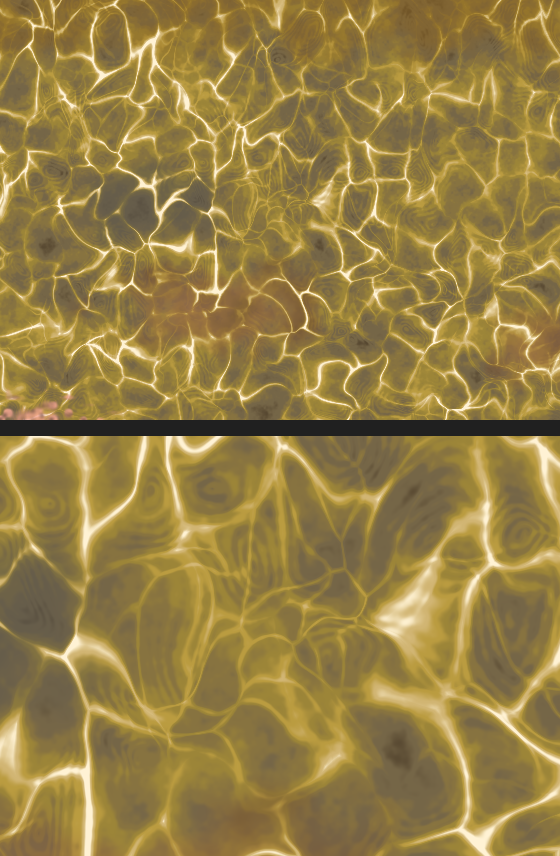
Top: the whole. Bottom: its middle third, enlarged.
A WebGL 1 fragment shader for this texture:

```glsl
precision highp float;

uniform vec2 u_resolution;

const vec3 SHADOW = vec3(0.34, 0.28, 0.19);
const vec3 SILT   = vec3(0.46, 0.40, 0.28);
const vec3 OLIVE  = vec3(0.53, 0.45, 0.25);
const vec3 MOSS   = vec3(0.61, 0.52, 0.22);
const vec3 GOLD   = vec3(0.73, 0.61, 0.25);
const vec3 CREAM  = vec3(0.82, 0.71, 0.45);
const vec3 GLINT  = vec3(1.00, 0.95, 0.83);
const vec3 RUST   = vec3(0.53, 0.36, 0.23);
const vec3 AMBER  = vec3(0.55, 0.39, 0.12);
const vec3 SLATE  = vec3(0.36, 0.34, 0.30);
const vec3 PINK   = vec3(0.78, 0.53, 0.47);

float hash(vec2 p) {
  vec3 q = fract(p.xyx * 0.1031);
  q += dot(q, q.yzx + 33.33);
  return fract((q.x + q.y) * q.z);
}

vec2 hash2(vec2 p) {
  return vec2(hash(p), hash(p + 71.7));
}

float noise(vec2 p) {
  vec2 i = floor(p);
  vec2 f = fract(p);
  f = f * f * (3.0 - 2.0 * f);
  float low = mix(hash(i), hash(i + vec2(1.0, 0.0)), f.x);
  float high = mix(hash(i + vec2(0.0, 1.0)), hash(i + 1.0), f.x);
  return mix(low, high, f.y);
}

float fbm(vec2 p) {
  float sum = 0.0;
  float amp = 0.53;
  for (int i = 0; i < 4; i++) {
    sum += amp * noise(p);
    p = mat2(1.6, 1.2, -1.2, 1.6) * p + 17.3;
    amp *= 0.5;
  }
  return sum;
}

vec2 warp(vec2 p, float amount) {
  return p + amount * (vec2(noise(p), noise(p + 43.1)) - 0.5);
}

// Distances to the three nearest cell centres, in rising order
vec3 cells(vec2 p) {
  vec2 home = floor(p);
  vec3 near = vec3(9.0);
  for (int y = -2; y <= 2; y++) {
    for (int x = -2; x <= 2; x++) {
      vec2 cell = home + vec2(float(x), float(y));
      float d = length(cell + hash2(cell) - p);
      if (d < near.x) near = vec3(d, near.xy);
      else if (d < near.y) near = vec3(near.x, d, near.y);
      else near.z = min(near.z, d);
    }
  }
  return near;
}

// Ragged blotch, 1 at its centre and 0 outside
float blotch(vec2 p, vec2 centre, vec2 size, float rough) {
  float d = length((p - centre) / size) + 1.6 * (rough - 0.5);
  return 1.0 - smoothstep(0.45, 1.15, d);
}

vec3 waterRamp(float t) {
  vec3 c = mix(SHADOW, SILT, smoothstep(-0.20, -0.02, t));
  c = mix(c, OLIVE, smoothstep(0.00, 0.10, t));
  c = mix(c, MOSS, smoothstep(0.11, 0.22, t));
  c = mix(c, GOLD, smoothstep(0.23, 0.36, t));
  c = mix(c, CREAM, smoothstep(0.37, 0.56, t));
  return mix(c, GLINT, smoothstep(0.56, 0.84, t));
}

void main() {
  vec2 p = gl_FragCoord.xy / u_resolution.y;
  float rough = fbm(p * 11.0 + 5.0);
  float calm = smoothstep(0.9, 1.8, p.x + p.y * 0.8);

  // Wavy surface, with tighter waves towards the bottom
  vec2 surface = vec2(p.x, p.y - 0.15 * p.y * p.y) * 13.5;
  surface = warp(warp(surface, 0.9), 0.0);
  surface += 0.22 * (vec2(noise(surface * 2.7), noise(surface * 2.7 + 9.0)) - 0.5);
  vec3 wide = cells(surface);
  vec3 fine = cells(warp(surface * 1.7 + 31.0, 0.8));

  // Caustic net: soft halo, thin threads and bright knots
  float edge = wide.y - wide.x;
  float fineEdge = fine.y - fine.x;
  float focus = smoothstep(0.22, 0.78, noise(surface * 1.3 + 60.0));
  float fineFocus = smoothstep(0.45, 0.85, noise(surface * 0.9 + 90.0));
  float halo = exp(-edge * 4.5) * (0.55 + 0.6 * focus);
  float thread = exp(-edge * edge * 170.0) * focus;
  float fineThread = exp(-fineEdge * fineEdge * 90.0) * fineFocus;
  float knot = exp(-(wide.z - wide.x) * 9.0) * smoothstep(0.3, 0.7, noise(surface * 2.0));

  // Fine rings and grain on the water
  float ringPhase = wide.x * 48.0 + 16.0 * noise(surface * 1.4 + 20.0);
  float rings = sin(ringPhase) * smoothstep(0.35, 0.75, noise(surface * 1.1 + 7.0));
  float grain = noise(p * 170.0) - 0.5;

  float tone = 0.50 * (fbm(p * vec2(8.0, 10.0)) - 0.5) + 0.30 * (fbm(p * 38.0) - 0.5);
  tone += 0.32 * halo + 0.03 + 0.045 * rings + 0.06 * grain;
  float sparkle = 0.36 * thread + 0.20 * fineThread + 0.50 * knot;
  tone += sparkle * mix(1.0, 0.55, calm);
  vec3 color = waterRamp(tone);

  // Stones and stained ground below, fading under the bright net
  float under = 1.0 - smoothstep(0.25, 0.55, tone);
  float rust = blotch(p, vec2(0.50, 0.26), vec2(0.26, 0.11), rough);
  rust = max(rust, blotch(p, vec2(1.29, 0.17), vec2(0.14, 0.10), rough));
  float slate = blotch(p, vec2(0.38, 0.51), vec2(0.16, 0.09), rough);
  float amber = smoothstep(0.80, 1.02, p.y + 0.3 * (rough - 0.5));
  color = mix(color, RUST * (0.65 + 0.8 * rough), 0.6 * rust * under);
  color = mix(color, SLATE, 0.6 * slate * under);
  color = mix(color, AMBER, 0.5 * amber * under);

  // Pale leaves in the lower corner
  float leaves = blotch(p, vec2(0.08, 0.0), vec2(0.13, 0.05), noise(p * 55.0));
  color = mix(color, PINK * (0.7 + 0.6 * noise(p * 90.0)), 0.8 * leaves);

  gl_FragColor = vec4(clamp(color, 0.0, 1.0), 1.0);
}
```
